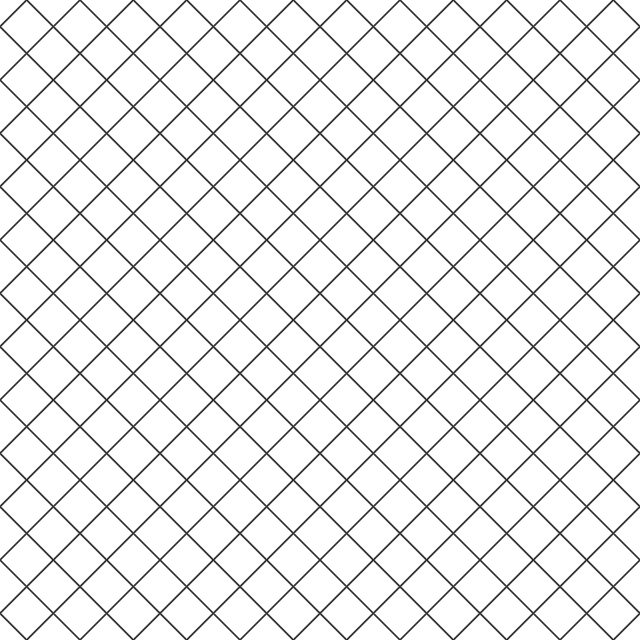
Give the GLSL for this pattern, as a WebGL 2 fragment shader.

```glsl
#version 300 es
precision highp float;
// Thin charcoal diagonal lattice on white, twelve diamonds across and down.

uniform vec2 u_resolution;
out vec4 fragColor;

void main() {
    vec2 cell = 12.0 * gl_FragCoord.xy / u_resolution;
    float pixel = 1.0 / min(u_resolution.x, u_resolution.y);

    // Distance to the nearest rising and falling line, in canvas units
    vec2 diagonals = vec2(cell.x - cell.y, cell.x + cell.y);
    vec2 lineDistance = abs(fract(diagonals) - 0.5) / (12.0 * sqrt(2.0));
    float nearest = min(lineDistance.x, lineDistance.y);

    // Line coverage with a one-pixel soft edge
    float coverage = clamp((0.00137 - nearest) / pixel + 0.5, 0.0, 1.0);

    vec3 paper = vec3(1.0);
    vec3 ink = vec3(0.18);
    fragColor = vec4(mix(paper, ink, coverage), 1.0);
}
```
